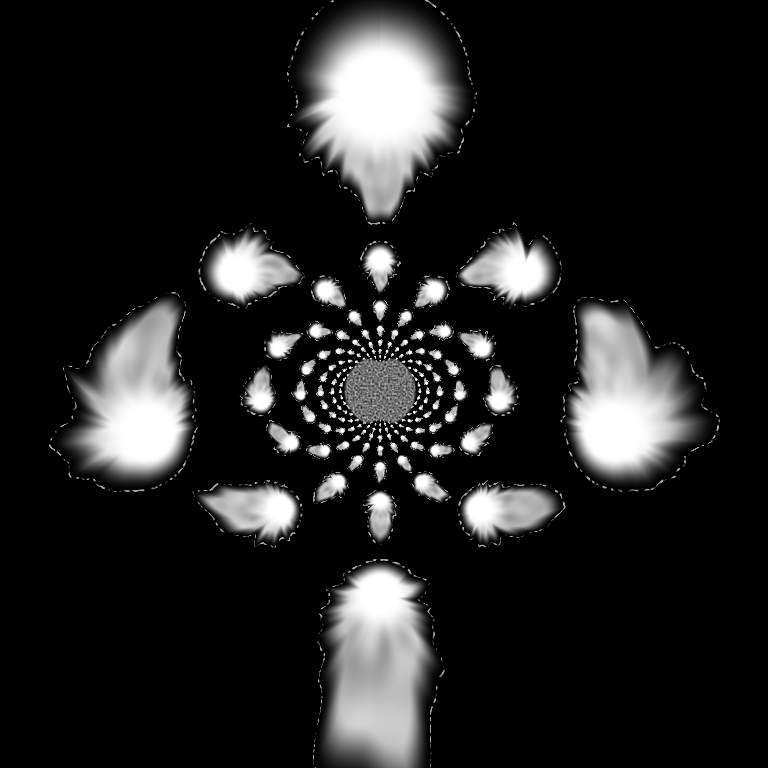
A WebGL 1 fragment shader for this pattern:

```glsl
precision highp float;
// Glowing grey flames on a grid, turned inside out by circle inversion around a grainy core.

uniform vec2 u_resolution;

vec2 hashGradient(vec2 cell) {
  vec2 h = vec2(dot(cell, vec2(127.1, 311.7)), dot(cell, vec2(269.5, 183.3)));
  return 2.0 * fract(sin(h) * 43758.545) - 1.0;
}

float gradientNoise(vec2 p) {
  vec2 i = floor(p);
  vec2 f = fract(p);
  vec2 u = f * f * (3.0 - 2.0 * f);
  float a = dot(hashGradient(i), f);
  float b = dot(hashGradient(i + vec2(1.0, 0.0)), f - vec2(1.0, 0.0));
  float c = dot(hashGradient(i + vec2(0.0, 1.0)), f - vec2(0.0, 1.0));
  float d = dot(hashGradient(i + 1.0), f - 1.0);
  return mix(mix(a, b, u.x), mix(c, d, u.x), u.y);
}

// Outline radius of a flame; angle 0 points to its tip.
float flameRadius(float angle, float seed) {
  float taper = 0.23 + 0.1 * exp(-angle * angle) + 0.24 * exp(-9.0 * angle * angle);
  float tongues = 1.0 - 2.6 * abs(gradientNoise(vec2(angle * 2.7 + seed, seed * 1.7)));
  tongues += 0.5 * gradientNoise(vec2(angle * 8.0 - seed, seed));
  float upper = smoothstep(2.4, 1.2, abs(angle));
  return taper + upper * (0.085 * tongues - 0.015);
}

// Brightness of one flame; pixel and rimWidth are in cell units.
float flame(vec2 local, float seed, float pixel, float rimWidth, float sparkle) {
  vec2 v = local + vec2(0.0, 0.18);
  float r = length(v);
  float angle = atan(v.x, v.y + 1e-5);
  float inside = flameRadius(angle, seed) - r;
  float coverage = smoothstep(-pixel, pixel, inside);

  // Soft body, white heart and streaks running to the tip
  float body = smoothstep(0.0, 0.12, inside);
  float heart = smoothstep(0.27, 0.1, r);
  float streaks = gradientNoise(vec2(angle * 4.0 + seed, r * 7.0 + seed));
  float tone = body * (mix(0.72, 1.0, heart) + 0.3 * streaks * (1.0 - heart));

  // Thin broken rim
  float rim = 1.0 - smoothstep(0.4 * rimWidth, rimWidth, abs(inside));
  return max(coverage * tone, rim * sparkle);
}

void main() {
  float side = min(u_resolution.x, u_resolution.y);
  vec2 p = (gl_FragCoord.xy - 0.5 * u_resolution) / side + vec2(0.005, -0.009) * vec2(1.0, -1.0);
  float r2 = max(dot(p, p), 1e-6);

  // Inversion maps the flame grid to rings shrinking toward the centre
  float magnify = 0.31 / r2;
  vec2 q = p * magnify;
  vec2 cell = floor(q + 0.5);
  float seed = dot(cell, vec2(7.31, 13.17)) + 3.4;
  float pixel = 0.8 * magnify / side;
  float sparkle = 0.65 * smoothstep(-0.1, 0.2, gradientNoise(p * 190.0));
  float light = flame(q - cell, seed, pixel, min(0.0018 * magnify, 0.02), sparkle);
  light *= step(0.5, dot(cell, cell));

  // Two-lobed grainy core
  float coreRadius = 0.046 - 0.008 * exp(-p.x * p.x / 0.00015);
  float grain = 0.45 + 0.55 * gradientNoise(p * 390.0);
  float core = smoothstep(0.002, -0.002, sqrt(r2) - coreRadius);
  light = mix(light, grain, core);

  gl_FragColor = vec4(vec3(clamp(light, 0.0, 1.0)), 1.0);
}
```
